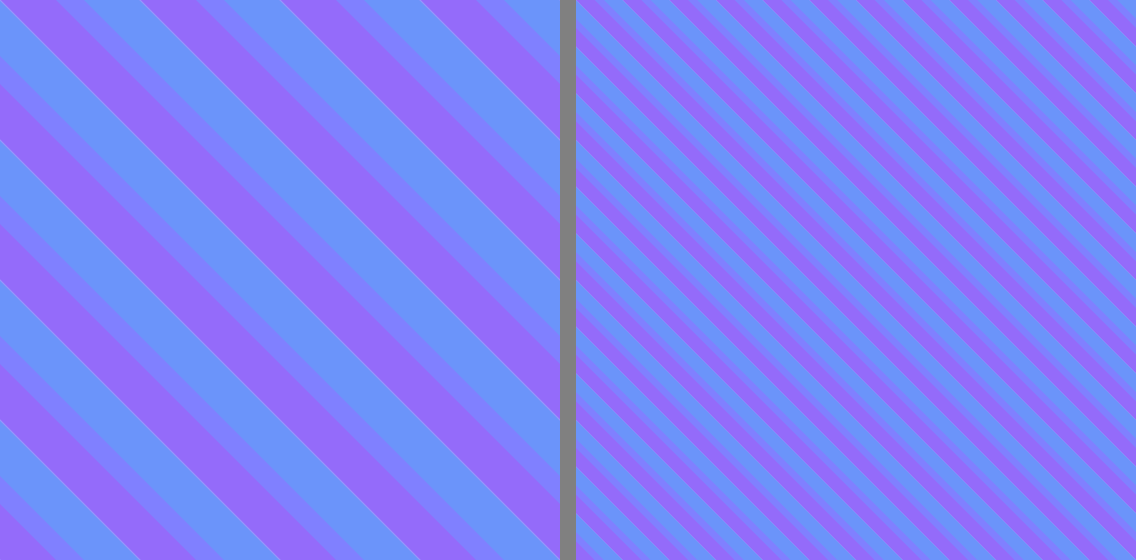
Left, the tile; right, the same tile 3 across and 3 down.
A three.js fragment shader for this texture map:

```glsl
// Normal map of diagonal ridges: two sloped faces, a flat groove and a thin pale crest.
varying vec2 vUv;

const float REPEATS = 4.0;        // ridges across and up
const float FACE_WIDTH = 0.4;     // width of each slope, in repeats
const float CREST_HALF = 0.006;   // half width of the crest line, in repeats
const float SOFT = 0.006;         // half width of the edge smoothing, in repeats

const vec3 LEFT_FACE = vec3(0.42, 0.58, 0.98);
const vec3 RIGHT_FACE = vec3(0.58, 0.42, 0.98);
const vec3 FLAT_GROOVE = vec3(0.50, 0.50, 1.00);
const vec3 CREST = vec3(0.59, 0.585, 0.99);

// Smoothed step centred on an edge
float softStep(float edge, float x) {
  return smoothstep(edge - SOFT, edge + SOFT, x);
}

void main() {
  // Signed distance across the stripes, zero on the crest
  float across = fract(REPEATS * (vUv.x + vUv.y) + 0.5) - 0.5;
  float fromCrest = abs(across);

  // Slopes on either side of the crest, then the groove between ridges
  vec3 colour = mix(LEFT_FACE, RIGHT_FACE, softStep(0.0, across));
  colour = mix(colour, FLAT_GROOVE, softStep(FACE_WIDTH, fromCrest));

  // Pale crest line
  colour = mix(CREST, colour, softStep(CREST_HALF, fromCrest));

  gl_FragColor = vec4(colour, 1.0);
}
```
